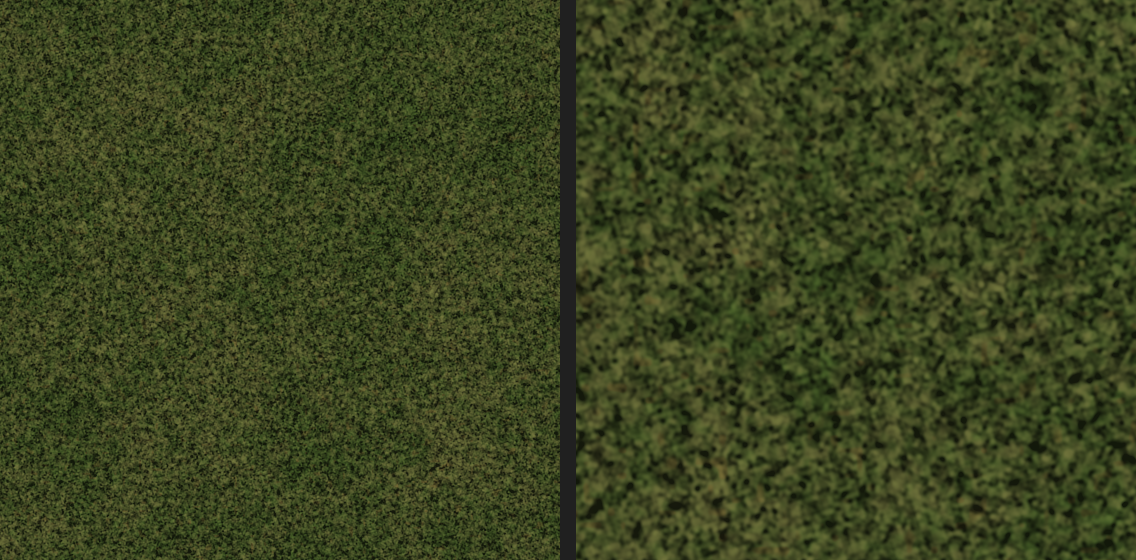
Left: the whole. Right: its middle third, enlarged.
Write a three.js fragment shader that draws this texture.

```glsl
// Short, dense turf: fine crossing blades over soft green and olive patches.
varying vec2 vUv;

float hash(vec2 p) {
  return fract(sin(dot(p, vec2(127.1, 311.7))) * 43758.5453);
}

float noise(vec2 p) {
  vec2 cell = floor(p);
  vec2 f = fract(p);
  f = f * f * (3.0 - 2.0 * f);
  float bottom = mix(hash(cell), hash(cell + vec2(1.0, 0.0)), f.x);
  float top = mix(hash(cell + vec2(0.0, 1.0)), hash(cell + vec2(1.0, 1.0)), f.x);
  return mix(bottom, top, f.y);
}

// Broad mottling whose finer octaves weigh more, centred on zero
float patches(vec2 p) {
  float sum = 0.0;
  float frequency = 5.0;
  float weight = 0.24;
  for (int i = 0; i < 5; i++) {
    sum += weight * (noise(p * frequency + float(i) * 17.3) - 0.5);
    frequency *= 2.1;
    weight *= 1.12;
  }
  return sum;
}

// Stretched noise layered in four directions, centred on zero
float blades(vec2 p) {
  float sum = 0.0;
  for (int i = 0; i < 4; i++) {
    float angle = 0.3 + float(i) * 0.785;
    float c = cos(angle);
    float s = sin(angle);
    vec2 q = mat2(c, -s, s, c) * p;
    sum += noise(q * vec2(165.0, 380.0) + float(i) * 41.7) - 0.5;
  }
  return sum;
}

void main() {
  vec3 freshGreen = vec3(0.200, 0.268, 0.112);
  vec3 dryOlive = vec3(0.268, 0.278, 0.143);
  vec3 rust = vec3(0.295, 0.235, 0.115);

  float mottle = patches(vUv);
  float clumps = noise(vUv * 80.0 + 9.4) - 0.5;
  float tint = noise(vUv * 200.0 + 3.7) - 0.5;
  float grain = 0.6 * blades(vUv);

  // Dryness sets the hue: lit tips are drier, with a few rusty flecks
  float dryness = clamp(0.5 + 1.4 * mottle + 0.6 * tint + 0.5 * grain, 0.0, 1.0);
  vec3 color = mix(freshGreen, dryOlive, dryness);
  float fleck = smoothstep(0.76, 0.95, noise(vUv * 135.0 + 61.2));
  color = mix(color, rust, 0.45 * fleck);

  // Lit blades, with deeper shadow in the gaps between them
  float light = 1.01 + grain - 0.4 * grain * grain + 0.18 * clumps + 0.26 * mottle;
  gl_FragColor = vec4(color * clamp(light, 0.35, 1.7), 1.0);
}
```
